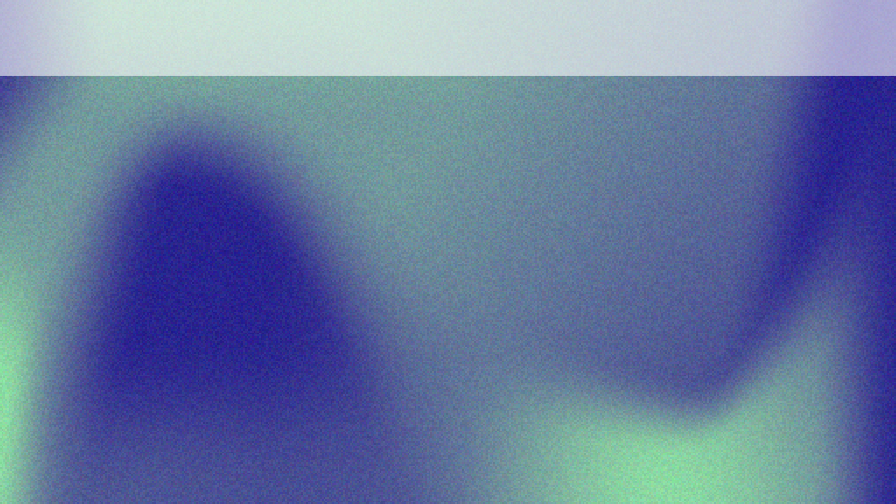
Write a WebGL 1 fragment shader that draws this background.

```glsl
precision highp float;
// A soft two-colour gradient: navy hills and shade over mint glows, under fine
// colour grain, with a translucent white bar across the top. One scalar field
// (0 navy, 1 mint) is shaped by layered smoothsteps, then coloured.
uniform vec2 u_resolution;

vec3 hash32(vec2 cell) {
  vec3 h = fract(cell.xyx * vec3(0.1031, 0.1030, 0.0973));
  h += dot(h, h.yxz + 33.33);
  return fract((h.xxy + h.yzz) * h.zyx);
}

// Broad slope of light, with a glow at the left and shade in both top corners
float backdrop(vec2 uv) {
  float ceiling = mix(0.65, 0.82, smoothstep(0.75, 1.0, uv.y));
  float light = min(0.75 - 0.73 * uv.x + 0.36 * uv.y, ceiling);
  light += 0.35 * exp(-uv.x * uv.x / 0.0016) * (1.0 - smoothstep(0.22, 0.62, uv.y));
  float corner = uv.x + 0.4 * (0.85 - min(uv.y, 0.85));
  light *= mix(0.15, 1.0, smoothstep(-0.03, 0.13, corner));
  return light * (1.0 - smoothstep(0.85, 0.95, uv.x + 0.1 * (0.85 - uv.y)));
}

// Dark dome: firm left flank, right flank that softens as it falls
float hill(vec2 uv) {
  float across = uv.x - 0.2;
  float depth = 0.75 - 4.0 * across * across - uv.y;
  float softness = 0.14 + 7.0 * across * across;
  float flank = uv.x - 0.045 - 0.15 * uv.y;
  float mask = smoothstep(-0.08 - 0.2 * max(across, 0.0), softness, depth);
  mask *= smoothstep(-0.075, 0.06, flank);
  mask *= 1.0 - 0.5 * smoothstep(0.28, 0.55, uv.x);
  return mask * mix(0.55, 1.0, smoothstep(0.0, 0.35, uv.y));
}

// Region below a lopsided, rounded valley curve
float valley(vec2 uv) {
  float across = uv.x - 0.8;
  float curve = 0.13 + 1.1 * across + 1.65 * sqrt(across * across + 0.0013);
  float softness = 0.075 + 0.9 * max(across, 0.0) + 0.2 * max(-across, 0.0);
  return smoothstep(-softness, softness, curve - uv.y) * smoothstep(0.4, 0.58, uv.x);
}

void main() {
  vec2 uv = gl_FragCoord.xy / u_resolution;

  // Compose the light field
  float light = backdrop(uv) * (1.0 - hill(uv));
  vec2 fromGlow = (uv - vec2(0.745, 0.03)) / vec2(0.2, 0.4);
  light = mix(light, 0.35 + 0.62 * exp(-dot(fromGlow, fromGlow)), valley(uv));
  light *= 1.0 - smoothstep(0.9, 1.02, uv.x);
  light = clamp(light, 0.0, 1.0);

  // Colour, greyer between the two ends, and grain
  vec3 navy = vec3(0.16, 0.14, 0.56);
  vec3 mint = vec3(0.55, 0.87, 0.64);
  vec3 color = mix(navy, mint, light);
  color += light * (1.0 - light) * vec3(0.16, -0.06, 0.0);
  color += 0.1 * (hash32(floor(uv * vec2(512.0, 288.0))) - 0.5);

  // Translucent bar
  float edge = 0.5 / u_resolution.y;
  float bar = smoothstep(0.8495 - edge, 0.8495 + edge, uv.y);
  color = mix(color, vec3(1.0), 0.6 * bar);

  gl_FragColor = vec4(clamp(color, 0.0, 1.0), 1.0);
}
```
